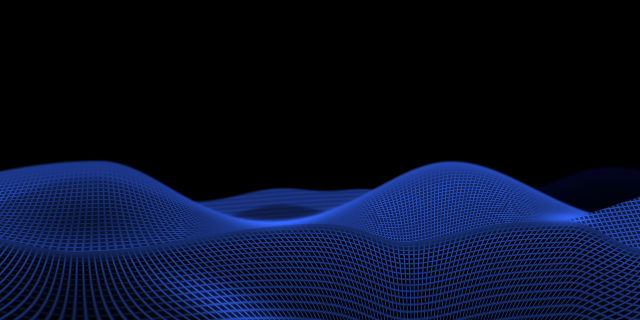
Write a WebGL 1 fragment shader that draws this background.

```glsl
precision highp float;
uniform vec2 u_resolution;

// Bell curve with separate left and right widths
float bell(float x, float center, float left, float right) {
  float d = (x - center) / (x < center ? left : right);
  return exp(-d * d);
}

// Soft coverage of everything below an edge
float below(float y, float edge, float blur) {
  return 1.0 - smoothstep(edge - blur, edge + blur, y);
}

float wire(float u, float sharpness) {
  return pow(0.5 + 0.5 * cos(6.2832 * u), sharpness);
}

void main() {
  vec2 p = gl_FragCoord.xy / u_resolution * vec2(2.0, 1.0);
  float x = p.x;
  float y = p.y;
  vec3 wireBlue = vec3(0.16, 0.32, 0.78);
  vec3 hazeBlue = vec3(0.10, 0.195, 0.50);

  // Silhouettes from back to front
  float farEdge = 0.30 + 0.177 * bell(x, 1.91, 0.33, 0.4);
  float distantEdge = 0.30 + 0.065 * (1.0 - smoothstep(1.3, 1.6, x))
    + 0.046 * bell(x, 0.88, 0.17, 0.17) + 0.04 * bell(x, 1.15, 0.13, 0.3);
  float ridge = 0.285 + 0.212 * bell(x, 0.31, 0.76, 0.31)
    + 0.21 * bell(x, 1.41, 0.33, 0.36);
  float slope = 0.318 + 0.33 * (x - 1.797);
  float front = 0.31 - 0.097 * bell(x, 0.25, 0.33, 0.46)
    - 0.065 * bell(x, 1.27, 0.15, 0.21) - 0.09 * smoothstep(1.77, 2.02, x);

  // Dim far hill
  vec3 color = vec3(0.008, 0.02, 0.13) * exp(-9.0 * max(farEdge - y, 0.0));
  color *= below(y, farEdge, 0.008);

  // Hazy distant hill with a darker inner fold
  float innerFold = 0.30 + 0.06 * bell(x, 0.88, 0.18, 0.2);
  vec3 distant = hazeBlue * (1.0 - 0.4 * below(y, innerFold, 0.008));
  distant *= 0.92 + 0.16 * wire(y * 75.0 + 1.5 * sin(x * 4.0), 2.0);
  color = mix(color, distant, below(y, distantEdge, 0.006));

  // Main hills: fine mesh stretched between the ridge and the front fold
  float thickness = max(ridge - front, 0.01);
  float depth = clamp((ridge - y) / thickness, 0.0, 1.0);
  float columns = 72.0 * (x - 0.16 * depth * sin(3.0 * (x - 0.3)));
  float rows = 23.0 * depth + 1.2 * sin(5.0 * x);
  float mesh = max(wire(columns, 2.5), wire(rows, 2.5));
  mesh = mix(0.55, mesh, smoothstep(0.07, 0.17, thickness) * smoothstep(0.03, 0.4, depth));
  float leftFold = 0.30 + 0.145 * bell(x, 0.27, 0.3, 0.32);
  float shade = 1.0 - 0.16 * below(y, leftFold, 0.012) * (1.0 - smoothstep(0.6, 0.8, x));
  shade -= 0.38 * bell(x, 0.27, 0.24, 0.2) * bell(y, 0.31, 0.08, 0.1);
  shade -= 0.12 * bell(x, 1.4, 0.3, 0.3) * smoothstep(0.3, 0.9, depth);
  vec3 hills = (0.62 * hazeBlue + 0.55 * wireBlue * mesh) * shade;
  hills += wireBlue * 0.28 * exp(-abs(ridge - y) * 55.0) * smoothstep(0.35, 0.75, x);
  color = mix(color, hills, below(y, ridge, 0.006));

  // Rising slope at the right border
  float slopeMesh = max(wire(64.0 * (x + 0.5 * y), 2.5), wire(75.0 * (y - 0.12 * x), 2.5));
  vec3 slopeColor = 0.4 * hazeBlue + 0.65 * wireBlue * slopeMesh;
  color = mix(color, slopeColor, below(y, slope, 0.004) * smoothstep(1.75, 1.79, x));

  // Open foreground net, fanning out towards the viewer
  float near = max(front - y, 0.0);
  float frontColumns = 58.0 * (x - 0.9 * near * sin(3.0 * (x - 0.25)));
  float frontRows = 18.0 * log(1.0 + 5.0 * near) + 1.5 * sin(2.5 * x + 1.0);
  float rowStrength = mix(0.35, 0.9, smoothstep(0.25, 0.9, x));
  float net = max(wire(frontColumns, 3.0), rowStrength * wire(frontRows, 3.0));
  net = mix(0.5, net, smoothstep(0.0, 0.05, near));
  float light = 0.78 - 0.9 * near + 0.25 * exp(-25.0 * near);
  light -= 0.22 * bell(x, 0.22, 0.16, 0.2);
  float streak = bell(x + 1.5 * y, 0.77, 0.11, 0.13) * (1.0 - smoothstep(0.05, 0.2, y));
  vec3 ground = wireBlue * net * (light + 0.3 * streak);
  ground += hazeBlue * (0.05 + 0.4 * streak);
  color = mix(color, ground, below(y, min(front, ridge), 0.003));

  // Bright creases where the folds meet
  float valley = bell(x, 0.87, 0.14, 0.18) * bell(y, ridge, 0.022, 0.008);
  float crease = bell(x, 1.78, 0.09, 0.07) * bell(y, 0.318, 0.02, 0.018);
  color += wireBlue * (0.45 * valley + 0.5 * crease);

  gl_FragColor = vec4(color, 1.0);
}
```
